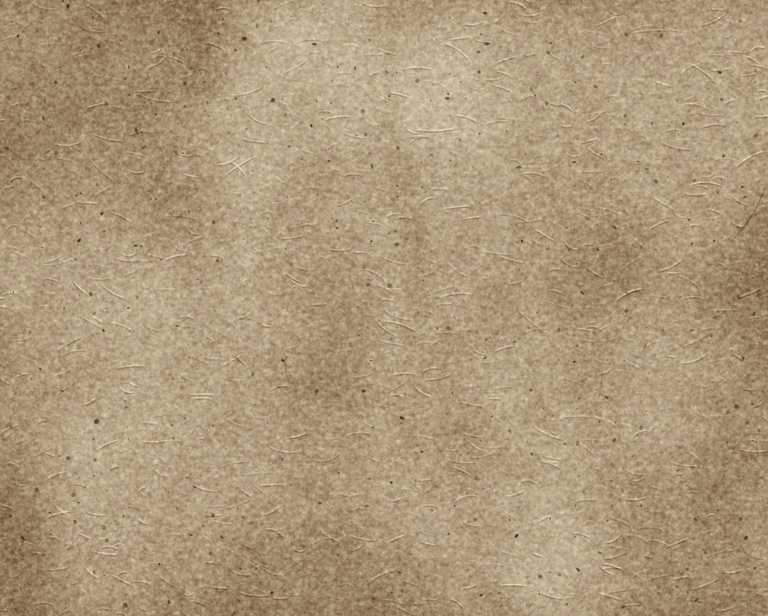
Reproduce this texture procedurally as a WebGL 2 fragment shader.

```glsl
#version 300 es
precision highp float;
// Aged handmade paper: brown stains and soft vertical folds, fine grain,
// short embossed fibres lying mostly flat, a few dark hairs and specks.
// Tone is summed from cellular noise, then mapped onto a tan colour ramp.
uniform vec2 u_resolution;
out vec4 fragColor;

vec2 hash2(vec2 p) {
    vec3 q = fract(p.xyx * vec3(0.1031, 0.1030, 0.0973));
    q += dot(q, q.yzx + 33.33);
    return fract((q.xx + q.yz) * q.zy);
}

// Smooth cellular noise: each cell scatters one soft light or dark blob.
float blobs(vec2 p) {
    vec2 cell = floor(p);
    float sum = 0.0;
    for (int y = -1; y <= 1; y++)
    for (int x = -1; x <= 1; x++) {
        vec2 id = cell + vec2(x, y);
        vec2 d = p - id - hash2(id + 71.0);
        float k = max(0.0, 1.0 - dot(d, d));
        sum += (2.0 * hash2(id + 13.0).x - 1.0) * k * k;
    }
    return sum;
}

float clouds(vec2 p) {
    float sum = 0.0, amp = 1.0;
    for (int i = 0; i < 6; i++) {
        sum += amp * blobs(p);
        p = mat2(0.8, 0.6, -0.6, 0.8) * p * 2.1 + 19.0;
        amp *= 0.64;
    }
    return sum;
}

// Bent strokes, one per cell: x is the lit ridge, y the shadow below it.
vec2 fibres(vec2 p, float scale, float spread, float rarity, float seed) {
    vec2 cell = floor(p * scale), sum = vec2(0.0);
    float width = max(0.0012, 0.55 / u_resolution.y);
    for (int y = -1; y <= 1; y++)
    for (int x = -1; x <= 1; x++) {
        vec2 id = cell + vec2(x, y);
        vec2 a = hash2(id + seed), b = hash2(id + seed + 37.0);
        vec2 c = hash2(id + seed + 91.0);
        float angle = (a.x + a.y - 1.0) * spread - 0.08;
        vec2 d = p - (id + b) / scale;
        d = mat2(cos(angle), -sin(angle), sin(angle), cos(angle)) * d;
        float u = d.x * scale / mix(0.2, 0.6, c.x);
        float v = d.y - (c.y - 0.5) * 0.25 * u * u / scale;
        float strength = pow(fract(c.x * 7.3 + a.y), rarity);
        strength *= 1.0 - smoothstep(0.55, 1.0, abs(u));
        vec2 s = vec2(v, v + 0.0028) / width;
        sum += strength * exp(-s * s);
    }
    return sum;
}

// Dark flecks of uneven size and shape, kept inside their cells.
float specks(vec2 p, float scale, float share) {
    vec2 id = floor(p * scale), a = hash2(id + 5.0), b = hash2(id + 57.0);
    vec2 d = (fract(p * scale) - 0.2 - 0.6 * a) / scale;
    float angle = 6.28 * b.y;
    d = mat2(cos(angle), -sin(angle), sin(angle), cos(angle)) * d;
    d.y *= 1.0 + a.x;
    float radius = mix(0.0012, 0.0042, b.x * b.x * b.x);
    float edge = 0.9 / u_resolution.y;
    float shape = 1.0 - smoothstep(radius - edge, radius + edge, length(d));
    return shape * step(hash2(id + 23.0).x, share) * mix(0.5, 1.0, a.y);
}

float smudge(vec2 p, vec2 centre, vec2 size) {
    vec2 d = (p - centre) / size;
    return exp(-dot(d, d));
}

void main() {
    vec2 p = gl_FragCoord.xy / u_resolution.y;
    vec2 warped = p + 0.025 * sin(p.yx * vec2(9.0, 7.0) + 2.0 * sin(p * 5.0));

    // Stains and folds
    float tone = 0.09 + 0.17 * clouds(warped * 3.2 + 4.0);
    tone += 0.13 * blobs(warped * vec2(9.0, 2.4) + 31.0);
    tone -= 0.28 * smudge(warped, vec2(0.0, 0.8), vec2(0.2, 0.16));
    tone -= 0.42 * smudge(warped + vec2(0.25 * p.y, 0.0), vec2(0.08, 0.22), vec2(0.06, 0.2));
    tone -= 0.22 * smudge(warped, vec2(1.22, 0.58), vec2(0.2, 0.14));
    tone -= 0.16 * smudge(warped, vec2(0.65, 0.65), vec2(0.025, 0.26));
    tone += 0.10 * smudge(warped, vec2(0.85, 0.85), vec2(0.4, 0.25));
    vec2 rim = abs(gl_FragCoord.xy / u_resolution - 0.5) * 2.0;
    tone -= 0.16 * (pow(rim.x, 8.0) + pow(rim.y, 10.0));

    // Grain, stronger where the paper is stained
    float grain = blobs(p * vec2(150.0, 190.0)) + blobs(p * 310.0 + 7.0);
    tone += 0.19 * grain * (1.0 - 0.5 * clamp(tone, -0.6, 0.4));

    // Embossed fibres in layers, then sparse dark hairs
    for (int i = 0; i < 4; i++) {
        float k = float(i);
        vec2 f = fibres(p + 0.37 * k, 15.0 + 4.0 * k, 0.75, 4.0, 17.0 * k);
        tone += 0.48 * f.x - 0.40 * f.y;
    }
    tone -= 0.5 * fibres(p, 9.0, 2.6, 16.0, 83.0).x;

    // Tan ramp with flecks on top
    vec3 colour = vec3(0.66, 0.583, 0.462) + clamp(tone, -1.1, 0.75) * vec3(0.29, 0.34, 0.34);
    float fleck = max(specks(p, 21.0, 0.4), 0.7 * specks(p + 3.1, 38.0, 0.22));
    colour = mix(colour, vec3(0.20, 0.14, 0.08), 0.85 * fleck);
    fragColor = vec4(colour, 1.0);
}
```
